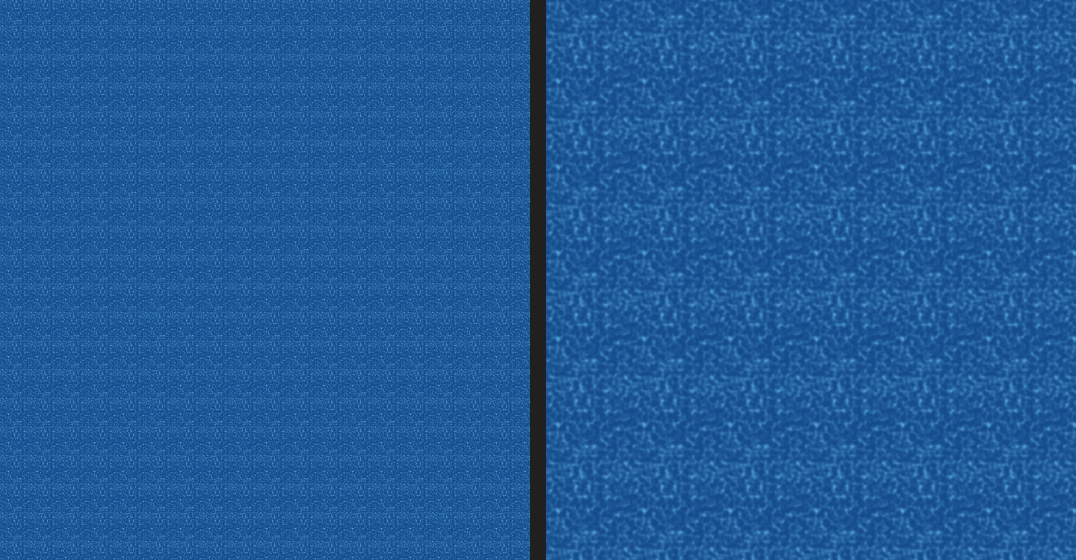
Left, the full canvas; right, a detail of the centre.
A Shadertoy shader for this texture:

```glsl
#define REPEATS vec2(18.47, 19.55)
#define COARSE_CELLS vec2(14.0, 14.0)
#define FINE_CELLS vec2(20.0, 20.0)
#define MOTTLE_CELLS vec2(4.0, 4.0)
#define FINE_WEIGHT 0.85
#define MOTTLE_WEIGHT 0.3
#define BAND_STRENGTH 0.24
#define CONTRAST 3.5
#define DEEP_BLUE vec3(0.075, 0.285, 0.54)
#define PALE_BLUE vec3(0.25, 0.53, 0.755)

const float TAU = 6.28319;

// Unit gradient at a lattice point, picked by an integer hash
vec2 latticeGradient(vec2 cell, uint seed) {
    uvec2 c = uvec2(cell);
    uint h = c.x * 73856093u ^ c.y * 19349663u ^ seed * 83492791u;
    h = (h ^ (h >> 16)) * 73244475u;
    h = (h ^ (h >> 15)) * 73244475u;
    h ^= h >> 16;
    float angle = TAU * float(h & 65535u) / 65536.0;
    return vec2(cos(angle), sin(angle));
}

float cornerRamp(vec2 cell, vec2 local, vec2 corner, vec2 period, uint seed) {
    return dot(latticeGradient(mod(cell + corner, period), seed), local - corner);
}

// Gradient noise that wraps after one tile
float tileNoise(vec2 tile, vec2 period, uint seed) {
    vec2 p = tile * period + 0.37;
    vec2 cell = floor(p);
    vec2 f = p - cell;
    vec2 s = f * f * f * (f * (f * 6.0 - 15.0) + 10.0);
    float lower = mix(cornerRamp(cell, f, vec2(0, 0), period, seed),
                      cornerRamp(cell, f, vec2(1, 0), period, seed), s.x);
    float upper = mix(cornerRamp(cell, f, vec2(0, 1), period, seed),
                      cornerRamp(cell, f, vec2(1, 1), period, seed), s.x);
    return mix(lower, upper, s.y);
}

void mainImage(out vec4 fragColor, in vec2 fragCoord) {
    // Tiles are counted from the top left corner
    vec2 uv = fragCoord / iResolution.xy;
    vec2 tile = fract(vec2(uv.x, 1.0 - uv.y) * REPEATS);

    // Grain in two sizes over a soft mottle
    float grain = tileNoise(tile, COARSE_CELLS, 1u)
                + FINE_WEIGHT * tileNoise(tile, FINE_CELLS, 2u)
                + MOTTLE_WEIGHT * tileNoise(tile, MOTTLE_CELLS, 3u);

    // Pale band along the tile seams
    float level = CONTRAST * grain + BAND_STRENGTH * cos(TAU * tile.y);

    // The curve crowds the dark tones and leaves sparse pale glints
    float tone = 0.25 + 0.19 * level + 0.045 * level * level;
    fragColor = vec4(mix(DEEP_BLUE, PALE_BLUE, clamp(tone, 0.0, 1.3)), 1.0);
}
```
